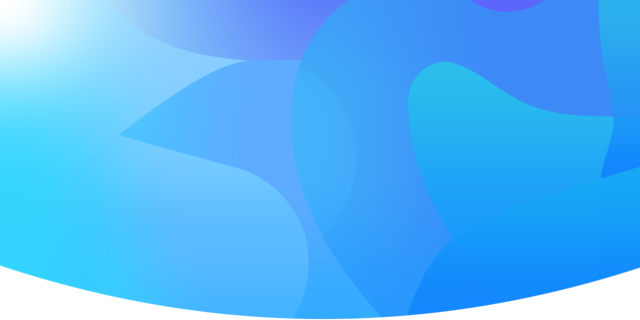
A Shadertoy shader for this background:

```glsl
// Overlapping translucent waves in cyan, azure and violet above a white bowl edge.
// Each wave is a signed field built from exponentials, parabolas and rounded
// corners; the layers are painted back to front, each with its own gradient.

#define GLOW_FALLOFF 8.0
#define WAVE_ROUNDING 0.22
#define LOBE_ROUNDING 0.12
#define HILL_OPACITY 0.92
#define BOWL_DEPTH 0.997
#define BOWL_CURVE 0.164

const vec3 WHITE  = vec3(1.0);
const vec3 CYAN   = vec3(0.20, 0.83, 1.00);
const vec3 PALE   = vec3(0.52, 0.80, 1.00);
const vec3 SKY    = vec3(0.36, 0.73, 1.00);
const vec3 AZURE  = vec3(0.25, 0.69, 0.97);
const vec3 BLUE   = vec3(0.07, 0.53, 0.99);
const vec3 INDIGO = vec3(0.24, 0.54, 0.97);
const vec3 VIOLET = vec3(0.36, 0.40, 0.98);
const vec3 TEAL   = vec3(0.17, 0.75, 0.92);

// Antialiased coverage of the region where d is negative
float fill(float d) {
    float w = max(fwidth(d), 1e-5) * 0.8;
    return smoothstep(w, -w, d);
}

// Intersection of two fields with a rounded corner
float roundCorner(float a, float b, float r) {
    vec2 q = vec2(a, b) + r;
    return length(max(q, 0.0)) + min(max(q.x, q.y), 0.0) - r;
}

float square(float v) { return v * v; }

void mainImage(out vec4 fragColor, in vec2 fragCoord) {
    // x runs 0..2 to the right, y runs 0..1 downward
    vec2 p = fragCoord / iResolution.xy * vec2(2.0, 1.0);
    p.y = 1.0 - p.y;
    float x = p.x, y = p.y;

    // Pale backdrop
    vec3 col = mix(CYAN, PALE, smoothstep(0.0, 0.65, x + 0.25 * (0.4 - y)));

    // Upper band, turning violet to the right
    float band = y - 0.203 * (1.0 - exp(-(x - 0.339) / 0.161));
    float bandTint = smoothstep(0.3, 1.05, x) * (1.0 - 1.5 * y);
    vec3 bandColor = mix(vec3(0.50, 0.78, 0.98), vec3(0.36, 0.49, 0.98), bandTint);
    col = mix(col, bandColor, fill(band));

    // Middle slope falling away to the left
    float fall = max(0.807 - x, 0.0);
    float slope = 0.1875 + 0.85 * (length(vec2(fall, 0.208)) - 0.208) - y;
    vec3 slopeColor = mix(vec3(0.27, 0.77, 1.0), vec3(0.37, 0.67, 1.0),
                          smoothstep(0.3, 0.85, x));
    slopeColor = mix(slopeColor, vec3(0.20, 0.67, 1.0), smoothstep(0.55, 1.0, y));
    col = mix(col, slopeColor, fill(slope) * smoothstep(0.08, 0.4, x));

    // Light wave with a rounded right shoulder
    float crest = 0.325 + 0.27 * x - 0.12 * exp(-(x - 0.065) / 0.091) - y;
    float shoulder = x - 0.964 + 1.73 * square(max(y - 0.828, 0.0));
    float wave = roundCorner(crest, shoulder, WAVE_ROUNDING);
    vec3 waveColor = mix(vec3(0.46, 0.80, 1.0), SKY, smoothstep(0.45, 0.75, y));
    waveColor = mix(waveColor, vec3(0.27, 0.70, 1.0), smoothstep(0.75, 1.0, y));
    float waveFade = smoothstep(0.05, 0.55, x - 0.35 * (y - 0.5));
    col = mix(col, mix(CYAN, waveColor, waveFade), fill(wave) * smoothstep(0.0, 0.4, x));

    // White glow in the upper left corner
    col = mix(col, WHITE, exp(-GLOW_FALLOFF * (x * x + 1.5 * y * y)));

    // Large swirl that covers the right half
    float bend = y - 0.378;
    float swirlEdge = 0.911 + 0.75 * bend * bend;
    if (bend < 0.0) swirlEdge += 3.4 * square(bend * bend);
    vec3 swirlColor = mix(AZURE, INDIGO, smoothstep(0.88, 1.6, x));
    swirlColor = mix(swirlColor, vec3(0.14, 0.59, 1.0), smoothstep(0.5, 1.0, y) * 0.8);
    swirlColor = mix(swirlColor, INDIGO, 0.4 * smoothstep(0.35, 0.0, y));
    float disc = length(p - vec2(0.80, 0.495)) - 0.315;
    swirlColor += 0.015 * fill(disc);
    col = mix(col, swirlColor, fill(swirlEdge - x));

    // Teal lobe
    float lobeTop = 0.3646 - 0.172 * exp(-square(max(x - 1.38, 0.0) / 0.221));
    float lobeLeft = 1.276 + 0.8 * square(max(y - 0.3255, 0.0));
    float lobe = roundCorner(lobeTop - y, lobeLeft - x, LOBE_ROUNDING);
    vec3 lobeColor = mix(TEAL, vec3(0.11, 0.61, 0.98), smoothstep(0.15, 0.75, y));
    col = mix(col, lobeColor, fill(lobe));

    // Strip at the right side, darker below the lobe's shelf
    float strip = 1.870 + 0.047 * exp(-square(bend / (bend < 0.0 ? 0.18 : 0.13))) - x;
    vec3 stripColor = mix(vec3(0.17, 0.69, 0.93), vec3(0.15, 0.58, 0.96),
                          smoothstep(0.0, 0.38, y));
    vec3 shelfColor = mix(vec3(0.11, 0.60, 0.97), BLUE, smoothstep(0.36, 0.54, y));
    stripColor = mix(stripColor, shelfColor, fill(lobeTop - y));
    col = mix(col, stripColor, fill(strip));

    // Lower right hill
    float hillTop = 0.521 + 0.3 * (2.0 - x) + 0.26 * exp(-(x - 1.268) / 0.0885);
    vec3 hillColor = mix(vec3(0.09, 0.67, 0.96), BLUE, smoothstep(0.52, 0.96, y));
    col = mix(col, hillColor, HILL_OPACITY * fill(hillTop - y));

    // Violet cap at the top edge
    col = mix(col, VIOLET, fill(length(p - vec2(1.586, -0.161)) - 0.198));

    // White below the bowl edge
    float bowl = BOWL_DEPTH - BOWL_CURVE * square(x - 1.01) - y;
    col = mix(col, WHITE, fill(bowl));

    fragColor = vec4(clamp(col, 0.0, 1.0), 1.0);
}
```
